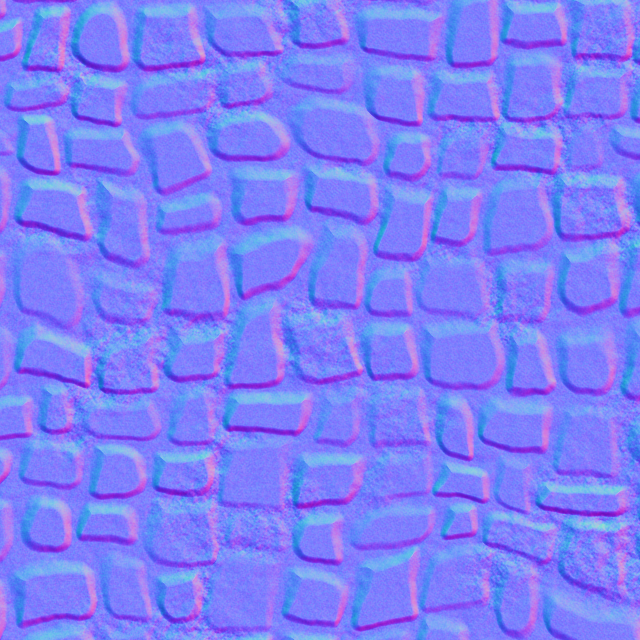
Write a Shadertoy shader that draws this texture map.

```glsl
const vec2 GRID = vec2(9.0, 10.0);
const float STONE_HEIGHT = 0.0082;
const float ROUGHNESS = 0.0036;
const vec3 FLAT_TONE = vec3(0.495, 0.495, 0.495);
const mat2 TURN = mat2(0.8, 0.6, -0.6, 0.8);

float hash(vec2 p) {
    return fract(sin(dot(p, vec2(127.1, 311.7))) * 43758.5453);
}

// Smooth value noise, centred on zero
float noise(vec2 p) {
    vec2 i = floor(p), f = fract(p);
    f = f * f * f * (f * (f * 6.0 - 15.0) + 10.0);
    float low = mix(hash(i), hash(i + vec2(1, 0)), f.x);
    float high = mix(hash(i + vec2(0, 1)), hash(i + vec2(1, 1)), f.x);
    return mix(low, high, f.y) - 0.5;
}

vec2 noise2(vec2 p) {
    return vec2(noise(TURN * p), noise(TURN * p + 37.3));
}

float fbm(vec2 p) {
    float sum = 0.0, amplitude = 1.0;
    for (int i = 0; i < 4; i++) {
        p = 2.0 * TURN * p + 11.7;
        sum += amplitude * noise(p);
        amplitude *= 0.5;
    }
    return sum;
}

// Signed shift of a cell edge; alternating signs keep neighbours apart
float edgeShift(vec2 id, float seed) {
    float parity = mod(id.x + id.y, 2.0) * 2.0 - 1.0;
    return parity * mix(-0.1, 0.22, hash(id + seed));
}

float roundedBox(vec2 p, vec2 halfSize, float radius) {
    vec2 q = abs(p) - halfSize + radius;
    return length(max(q, 0.0)) + min(max(q.x, q.y), 0.0) - radius;
}

// Height and cover of the stone in one cell
vec2 stone(vec2 p, vec2 id) {
    vec2 low = id + vec2(edgeShift(id, 3.1), -edgeShift(id, 8.7));
    vec2 high = id + 1.0 + vec2(edgeShift(id + vec2(1, 0), 3.1),
                               -edgeShift(id + vec2(0, 1), 8.7));
    vec2 halfSize = 0.5 * (high - low) / GRID - mix(0.0, 0.005, hash(id + 5.5));
    vec2 q = p - 0.5 * (low + high) / GRID;

    // Tilt and taper
    float tilt = 0.22 * (hash(id + 1.9) - 0.5);
    q += tilt * vec2(-q.y, q.x);
    q.x *= 1.0 + 0.22 * (hash(id + 6.4) - 0.5) * q.y / halfSize.y;

    // Each corner is worn differently
    float wear = hash(id + 0.21 * sign(q) + 2.6);
    float radius = mix(0.015, 0.06, wear * wear * wear);
    radius = min(radius, 0.95 * min(halfSize.x, halfSize.y));
    float depth = -roundedBox(q, halfSize, radius);

    // Steep lower and right bevels, softer upper and left bevels
    vec2 side = smoothstep(-0.9, 0.9, q / halfSize);
    float bevel = mix(0.0125, 0.025, side.y) + 0.005 * (1.0 - side.x) * side.y;
    float cover = smoothstep(0.0, bevel, depth);
    float height = STONE_HEIGHT * mix(0.25, 1.1, sqrt(hash(id + 9.2)));
    return vec2(height * cover, cover * mix(0.1, 0.85, hash(id + 4.8)));
}

float surface(vec2 uv) {
    // Bend the rows and chip the outlines
    vec2 p = uv + 0.08 * noise2(uv * 3.3) + 0.026 * noise2(uv * 8.0 + 3.0)
           + 0.006 * noise2(uv * 24.0) + 0.0025 * noise2(uv * 75.0);
    vec2 cell = floor(p * GRID);
    vec2 top = vec2(0.0);
    for (int y = -1; y <= 1; y++)
        for (int x = -1; x <= 1; x++)
            top = max(top, stone(p, cell + vec2(x, y)));

    // Patches of rough mortar, smoother stone
    float patches = 0.4 + 1.1 * smoothstep(-0.2, 0.35, noise(TURN * uv * 9.0));
    float rough = ROUGHNESS * patches * (1.0 - top.y) * fbm(uv * 19.0);
    return top.x + rough;
}

void mainImage(out vec4 fragColor, in vec2 fragCoord) {
    vec2 uv = fragCoord / iResolution.y;
    const float STEP = 0.0018;
    float here = surface(uv);
    vec2 slope = vec2(surface(uv + vec2(STEP, 0.0)) - here,
                      surface(uv + vec2(0.0, STEP)) - here) / STEP;

    // Fine grain on the slopes
    slope -= 0.2 * noise2(uv * 460.0);

    // Encode the surface normal as a colour
    vec3 normal = normalize(vec3(-slope, 1.0));
    fragColor = vec4(normal * 0.5 + FLAT_TONE, 1.0);
}
```
